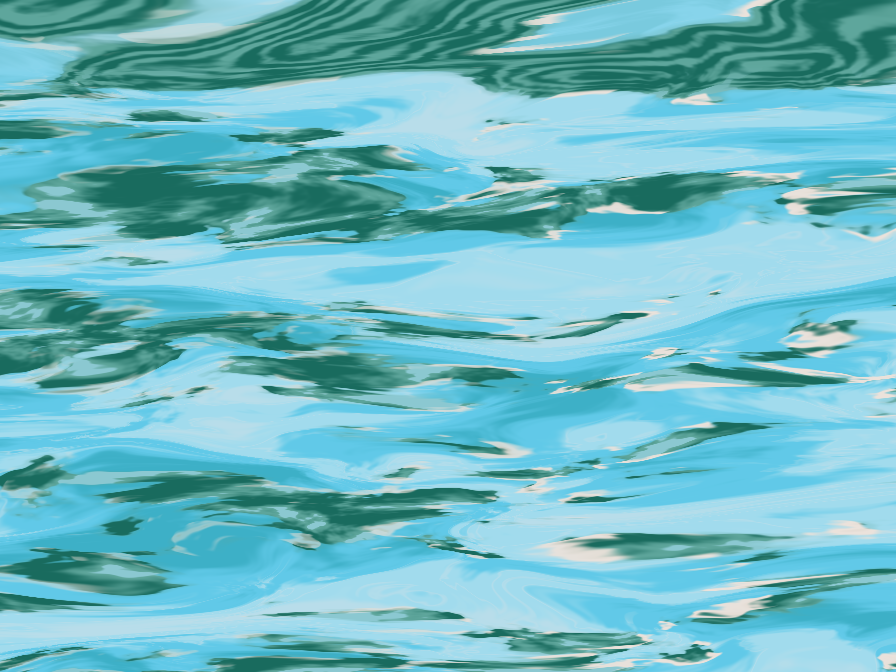
Write a WebGL 1 fragment shader that draws this texture.

```glsl
precision highp float;
uniform vec2 u_resolution;

#define WAVE_SCALE vec2(2.5, 11.5)
#define WARP 0.5
#define SHEAR 0.04
#define ROW_GAP 0.23
#define ROW_START 0.03
#define ROW_PULL 0.15
#define SHADE_CUT 0.27
#define RAGGED 0.42
#define GLINT_CUT 0.12
#define CALM_EDGE 0.87

const vec3 PALE = vec3(0.63, 0.86, 0.93);
const vec3 CYAN = vec3(0.38, 0.79, 0.91);
const vec3 TURQUOISE = vec3(0.24, 0.69, 0.78);
const vec3 MIST = vec3(0.76, 0.87, 0.91);
const vec3 DEEP_GREEN = vec3(0.10, 0.42, 0.37);
const vec3 SOFT_GREEN = vec3(0.37, 0.65, 0.61);
const vec3 GLINT = vec3(0.94, 0.89, 0.86);

vec2 gradientAt(vec2 cell) {
  vec3 h = fract(cell.xyx * vec3(0.1031, 0.1030, 0.0973));
  h += dot(h, h.yzx + 33.33);
  float angle = 6.2832 * fract((h.x + h.y) * h.z);
  return vec2(cos(angle), sin(angle));
}

float noise(vec2 p) {
  vec2 i = floor(p), f = fract(p);
  vec2 u = f * f * f * (f * (f * 6.0 - 15.0) + 10.0);
  vec2 e = vec2(1.0, 0.0);
  float low = mix(dot(gradientAt(i), f), dot(gradientAt(i + e), f - e), u.x);
  float high = mix(dot(gradientAt(i + e.yx), f - e.yx),
                   dot(gradientAt(i + 1.0), f - 1.0), u.x);
  return 1.3 * mix(low, high, u.y);
}

float fbm(vec2 p) {
  float sum = 0.0, gain = 1.0;
  for (int k = 0; k < 4; k++) {
    sum += gain * noise(p);
    p = p * 2.03 + vec2(17.3, 9.1);
    gain *= 0.55;
  }
  return sum;
}

// Reflected sky: turquoise hollows, cyan slopes, pale crests
vec3 skyColor(vec2 w, float right) {
  float swell = 0.8 * noise(w * 0.7 + 31.0) + 0.5 * noise(w * vec2(1.4, 1.7) + 5.0);
  float ripple = fbm(w * vec2(1.5, 2.6) + 2.0 * swell);
  float tone = swell + 0.34 * ripple + 0.04 * sin(swell * 30.0) + 0.16 * right;
  vec3 color = mix(TURQUOISE, CYAN, smoothstep(-0.48, -0.12, tone));
  color = mix(color, PALE, smoothstep(-0.02, 0.2, tone));
  color = mix(color, MIST, 0.7 * smoothstep(0.38, 0.65, tone));
  float thread = 1.0 - smoothstep(0.0, 0.09, abs(ripple + 0.4 * swell - 0.1));
  return mix(color, MIST, 0.5 * thread * smoothstep(-0.25, 0.15, swell));
}

// Reflected trees: green streaks with broken bits of sky
vec3 shadeColor(vec2 w, float depth, float calm) {
  float streak = fbm(w * vec2(3.0, 3.3) + 71.0);
  float rings = 0.35 * sin(depth * 46.0) - 0.05;
  float tone = mix(streak, rings + 0.4 * streak, calm);
  vec3 color = mix(DEEP_GREEN, SOFT_GREEN, smoothstep(-0.32, 0.38, tone));
  float bits = (1.0 - calm) * smoothstep(0.34, 0.46, streak);
  return mix(color, mix(CYAN, GLINT, 0.4), 0.75 * bits);
}

void main() {
  vec2 uv = gl_FragCoord.xy / u_resolution;
  vec2 p = gl_FragCoord.xy / u_resolution.y;
  float calm = smoothstep(CALM_EDGE - 0.04, CALM_EDGE + 0.04, uv.y);
  float left = 1.0 - smoothstep(0.2, 0.75, uv.x);

  // Bent, flattened wave coordinates
  vec2 w = (p - vec2(0.0, SHEAR * p.x)) * WAVE_SCALE;
  w += WARP * vec2(noise(w * 0.7 + 3.0), noise(w * 0.7 + 43.0));
  w += 0.4 * WARP * vec2(noise(w * 1.7 + 13.0), noise(w * 1.7 + 53.0));

  // Shade gathers in thin rows, at the left and along the far edge
  float rowPhase = (uv.y - ROW_START) / ROW_GAP + 0.3 * noise(p * 2.5);
  float rows = cos(6.2832 * rowPhase) * mix(0.7, 1.2, left);
  vec2 thicket = (uv - vec2(0.2, 0.74)) / vec2(0.32, 0.08);
  float broad = noise(w * vec2(0.8, 1.0) + 90.0);
  float ragged = fbm(w * vec2(1.8, 2.8) + 23.0);
  float open = 0.55 * broad + RAGGED * ragged + ROW_PULL * rows + 0.1 * left
    + 0.3 * exp(-dot(thicket, thicket)) - SHADE_CUT;

  // Smooth ovals of sky in the calm far water
  float ovals = 0.16 - noise(w * vec2(0.85, 0.8) + 7.0) + 0.05 * ragged;
  float depth = mix(open, ovals, calm);
  float shade = smoothstep(-0.025, 0.03, depth);

  vec3 color = skyColor(w, uv.x - 0.4);
  color = mix(color, PALE, 0.6 * calm);
  color = mix(color, SOFT_GREEN, 0.25 * smoothstep(-0.12, 0.0, depth));
  color = mix(color, shadeColor(w, depth, calm), shade);

  // Warm glints along the rims of the shade
  float rim = 1.0 - smoothstep(0.03, 0.13, abs(depth + 0.01));
  float fleck = noise(w * vec2(3.0, 5.0) + 61.0) + 0.4 * noise(w * vec2(6.0, 9.0));
  float glint = rim * smoothstep(GLINT_CUT, GLINT_CUT + 0.12, fleck);
  color = mix(color, GLINT, glint * mix(0.95, 0.45, left));

  gl_FragColor = vec4(color, 1.0);
}
```
